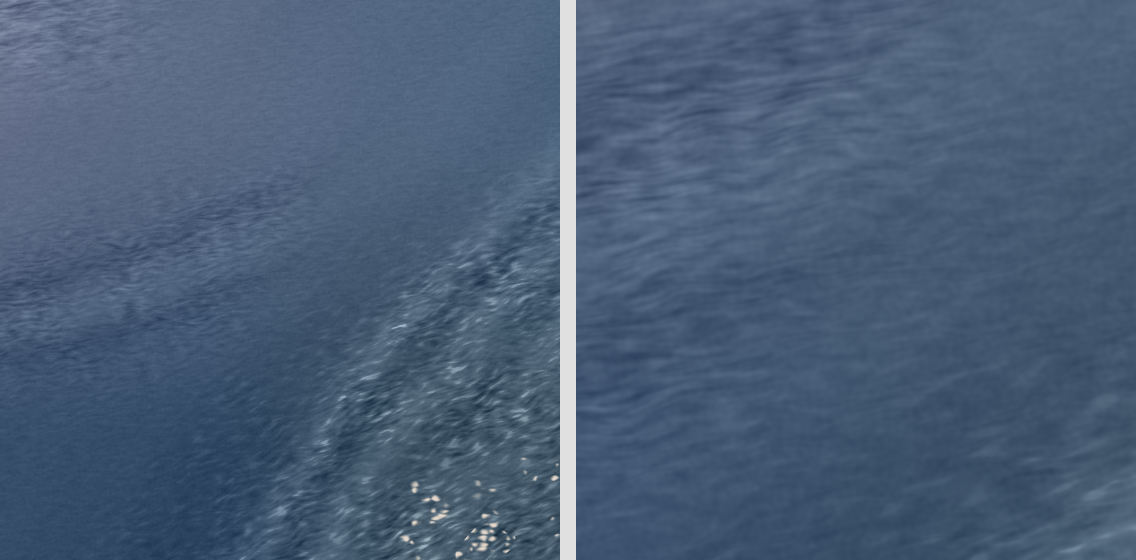
Left: the whole. Right: its middle third, enlarged.
This texture is drawn by a Shadertoy shader. Its source:

```glsl
// Aerial view of a calm blue sea: diagonal swells, fine wind ripples and sun glints
const vec3 HAZE_LEFT   = vec3(0.385, 0.430, 0.535);
const vec3 HAZE_RIGHT  = vec3(0.305, 0.395, 0.500);
const vec3 DEEP_LEFT   = vec3(0.205, 0.300, 0.410);
const vec3 DEEP_RIGHT  = vec3(0.265, 0.350, 0.415);
const vec3 SKY_SHEEN   = vec3(0.40, 0.40, 0.39);   // added on lit wave faces
const vec3 GLINT_COLOR = vec3(0.95, 0.89, 0.83);
const vec2 CHOP_FREQ   = vec2(30.0, 88.0);         // coarse ripples, right side
const vec2 WIND_FREQ   = vec2(38.0, 120.0);        // finer ripples, left side
const vec2 STREAK_FREQ = vec2(13.0, 58.0);         // long pale streaks, top left
const vec2 GLINT_GRID  = vec2(56.0, 84.0);
const float CHOP_ANGLE = 0.48;
const float WIND_ANGLE = 0.18;
const float GRAIN_FREQ = 215.0;
const float GRAIN_GAIN = 0.065;

float hash(vec2 p) {
    vec3 q = fract(p.xyx * vec3(0.1031, 0.1030, 0.0973));
    q += dot(q, q.yzx + 33.33);
    return fract((q.x + q.y) * q.z);
}

vec2 hash2(vec2 p) {
    return vec2(hash(p), hash(p + 71.7));
}

// Gradient noise, roughly -0.7 to 0.7
float noise(vec2 p) {
    vec2 i = floor(p), f = p - i;
    vec2 u = f * f * f * (f * (f * 6.0 - 15.0) + 10.0);
    vec2 e = vec2(0.0, 1.0);
    float a = dot(hash2(i) * 2.0 - 1.0, f);
    float b = dot(hash2(i + e.yx) * 2.0 - 1.0, f - e.yx);
    float c = dot(hash2(i + e.xy) * 2.0 - 1.0, f - e.xy);
    float d = dot(hash2(i + e.yy) * 2.0 - 1.0, f - e.yy);
    return mix(mix(a, b, u.x), mix(c, d, u.x), u.y);
}

vec2 turn(vec2 p, float angle) {
    float c = cos(angle), s = sin(angle);
    return vec2(c * p.x + s * p.y, c * p.y - s * p.x);
}

// Elongated wavelets along one direction, bent by a slower noise
float ripples(vec2 p, float angle, vec2 freq) {
    vec2 q = turn(p, angle) * freq;
    q.y += 1.5 * noise(q * vec2(0.5, 0.22) + 17.0);
    return noise(q) + 0.55 * noise(q * vec2(1.8, 2.1) + 41.0);
}

float band(float x, float width) {
    return exp(-x * x / (width * width));
}

// Jittered elliptical sparkles; density is the chance that a cell holds one
float glints(vec2 p, float density, float blur) {
    vec2 g = p * GLINT_GRID, cell = floor(g);
    vec2 bend = 0.5 * vec2(noise(g * 0.9), noise(g * 1.1 + 6.0));
    float light = 0.0;
    for (int y = -1; y <= 1; y++)
    for (int x = -1; x <= 1; x++) {
        vec2 id = cell + vec2(x, y);
        vec2 d = g - id - 0.2 - 0.6 * hash2(id + 5.0) + bend;
        float radius = mix(0.1, 0.5, hash(id + 29.0));
        float shape = 1.0 - smoothstep(-blur, blur, length(d) - radius);
        float chance = hash(id + 13.0);
        light = max(light, shape * smoothstep(chance, chance + 0.08, density));
    }
    return light;
}

void mainImage(out vec4 fragColor, in vec2 fragCoord) {
    vec2 uv = fragCoord / iResolution.xy;
    vec2 p = vec2(uv.x, uv.y * (1.0 + 0.2 * uv.y));   // ripples shrink with distance
    float wobble = noise(uv * 5.0) * 0.04 + noise(uv * 14.0) * 0.025;

    // Base colour: hazy far water to deep near water
    float far = smoothstep(0.14, 0.86, uv.y + 0.08 * (0.5 - uv.x));
    vec3 color = mix(mix(DEEP_LEFT, DEEP_RIGHT, smoothstep(0.3, 0.8, uv.x)),
                     mix(HAZE_LEFT, HAZE_RIGHT, uv.x), far);

    // Curved swell coordinates: steep on the right, shallow on the left
    float s = uv.x - (0.44 + 0.5 * uv.y + 0.4 * uv.y * uv.y) + wobble;
    float t = uv.y - (0.49 + 0.25 * uv.x + 0.2 * uv.x * uv.x) + wobble;
    float near = 1.0 - smoothstep(0.4, 0.85, uv.y);
    float rough = smoothstep(-0.13, 0.05, s) * mix(0.25, 1.0, near);
    float outskirts = smoothstep(-0.42, -0.1, s) * near;
    float leftFade = 1.0 - smoothstep(0.35, 0.65, uv.x);
    float breeze = leftFade * (band(t, 0.07) + band(t + 0.13, 0.09));

    // Swell shading
    float ridges = band(s, 0.035) - 0.8 * band(s - 0.07, 0.03)
                 + 0.8 * band(s - 0.14, 0.04) - 0.5 * band(s - 0.22, 0.04)
                 + 0.6 * band(s - 0.31, 0.06);
    float shade = 0.14 * ridges * mix(0.35, 1.0, near);
    shade -= 0.09 * band(s + 0.14, 0.12) * (1.0 - 0.5 * far);
    shade -= leftFade * (0.11 * band(t, 0.022) + 0.08 * band(t + 0.145, 0.024));
    shade += leftFade * 0.07 * band(t + 0.075, 0.035);
    shade += 0.06 * noise(turn(uv, 0.6) * vec2(3.0, 9.0));
    shade += 0.09 * rough * noise(turn(uv, 0.85) * vec2(6.0, 20.0) + 4.0);

    // Ripples: choppy on the right, gentle elsewhere
    float chop = ripples(p, CHOP_ANGLE, CHOP_FREQ);
    float wind = ripples(p + 3.0, WIND_ANGLE, WIND_FREQ);
    float patches = max(0.75 + 1.1 * noise(uv * 9.0 + 8.0), 0.2);
    shade += rough * patches * (0.52 * chop + 0.24 * wind);
    shade += 0.16 * outskirts * (1.0 - rough) * patches * chop;
    shade += (0.08 + 0.28 * breeze * patches) * (1.0 - 0.6 * rough) * wind;

    // Sharp pale crests riding the lit swells
    float crest = smoothstep(0.18, 0.48, chop + 0.35 * wind);
    float lit = rough * (0.25 + max(ridges, 0.0)) + 0.18 * outskirts;
    shade += 0.34 * crest * lit * near * patches;

    // Pale streaks in the far left corner
    float corner = (1.0 - smoothstep(0.05, 0.38, uv.x)) * smoothstep(0.78, 0.96, uv.y);
    float streak = ripples(uv + 7.0, 0.24, STREAK_FREQ);
    shade += corner * (0.07 + 0.38 * streak + 0.24 * wind);

    // Fine surface grain
    shade += GRAIN_GAIN * (noise(uv * GRAIN_FREQ) + 0.6 * noise(uv * GRAIN_FREQ * 0.5 + 9.0));
    color += SKY_SHEEN * shade;

    // Sun glints gather in the near right corner
    float sun = smoothstep(0.66, 0.86, uv.x) * (1.0 - smoothstep(0.03, 0.24, uv.y));
    float cluster = smoothstep(-0.15, 0.25, noise(uv * vec2(9.0, 14.0) + 2.0));
    float density = 0.8 * sun * cluster;
    float blur = 0.14 + 0.7 * GLINT_GRID.y / iResolution.y;
    color = mix(color, GLINT_COLOR, 0.9 * glints(p, density, blur));

    fragColor = vec4(clamp(color, 0.0, 1.0), 1.0);
}
```
